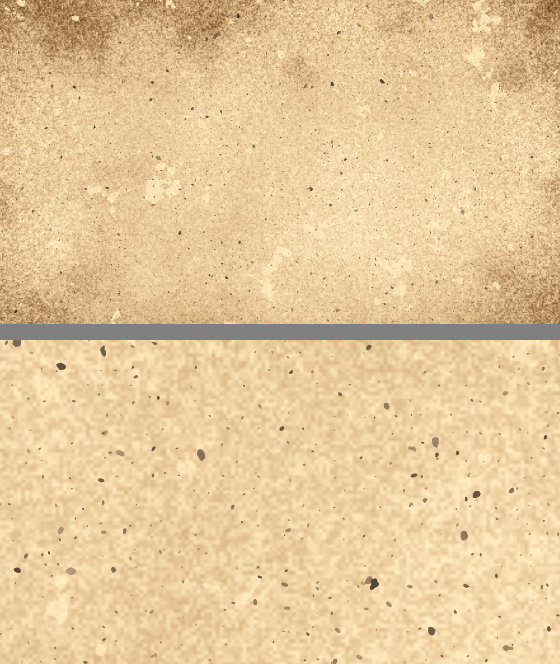
Top, the full canvas; bottom, a detail of the centre.
This texture is drawn by a Shadertoy shader. Its source:

```glsl
// Weathered sandstone plaster: warm vignette, fine grain, pale chips and dark grit.

const vec3 UMBER = vec3(0.58, 0.43, 0.26);
const vec3 SAND  = vec3(0.87, 0.728, 0.535);
const vec3 CREAM = vec3(0.965, 0.86, 0.68);
const vec3 GRIT  = vec3(0.21, 0.18, 0.16);
const vec3 RUST  = vec3(0.47, 0.32, 0.18);

const float CENTRE_TONE   = 0.89;
const float EDGE_SHADE    = 0.24;
const float CORNER_SHADE  = 0.22;
const float TOP_SHADE     = 0.12;
const float BLOTCH_AMOUNT = 0.78;
const float GRAIN_AMOUNT  = 0.84;
const float GRAIN_SCALE   = 255.0;
const float CHIP_SCALE    = 17.0;
const float CHIP_RAGGED   = 0.16;
const float CHIP_STRENGTH = 0.85;
const float STAIN_DEPTH   = 0.30;
const int   GRIT_LAYERS   = 4;

// Worn zones rich in chips: centre as a fraction of the canvas, then radii
const vec4 WORN_ZONES[4] = vec4[4](
    vec4(0.74, 0.26, 0.11, 0.16), vec4(0.51, 0.10, 0.12, 0.16),
    vec4(0.25, 0.38, 0.13, 0.10), vec4(0.86, 0.83, 0.06, 0.18));

float hash(vec2 p) {
    vec3 q = fract(p.xyx * 0.1031);
    q += dot(q, q.yzx + 33.33);
    return fract((q.x + q.y) * q.z);
}

float noise(vec2 p) {
    vec2 i = floor(p), f = fract(p);
    f = f * f * (3.0 - 2.0 * f);
    return mix(mix(hash(i), hash(i + vec2(1, 0)), f.x),
               mix(hash(i + vec2(0, 1)), hash(i + vec2(1, 1)), f.x), f.y);
}

float fbm(vec2 p) {
    float sum = 0.0, amp = 0.5;
    for (int i = 0; i < 5; i++) {
        sum += amp * noise(p);
        p = mat2(0.8, 0.6, -0.6, 0.8) * p * 2.03 + 17.3;
        amp *= 0.5;
    }
    return sum / 0.97;
}

// Coverage of scattered ragged grains, at most one per grid cell
float grains(vec2 p, float cells, float density, float seed, float pixel) {
    vec2 g = p * cells, id = floor(g);
    vec2 key = id + seed;
    vec2 centre = 0.25 + 0.5 * vec2(hash(key + 11.0), hash(key + 23.0));
    float angle = 6.283 * hash(key + 37.0);
    vec2 axis = vec2(cos(angle), sin(angle));
    vec2 d = g - id - centre;
    d = vec2(dot(d, axis), dot(d, vec2(-axis.y, axis.x)) * 1.6);
    float size = hash(key + 53.0);
    float radius = mix(0.055, 0.13, size * size);
    float ragged = (noise(p * 260.0 + seed) - 0.5) * 0.07;
    float edge = pixel * cells * 0.7;
    float cover = 1.0 - smoothstep(-edge, edge, length(d) + ragged - radius);
    return cover * step(hash(key), density) * mix(0.4, 1.0, hash(key + 71.0));
}

vec3 stoneColour(float tone) {
    return tone < 0.6 ? mix(UMBER, SAND, max(tone, -0.3) / 0.6)
                      : mix(SAND, CREAM, (min(tone, 1.2) - 0.6) / 0.4);
}

void mainImage(out vec4 fragColor, in vec2 fragCoord) {
    vec2 uv = fragCoord / iResolution.xy;
    vec2 p = fragCoord / iResolution.y;
    float pixel = 1.0 / iResolution.y;

    // Vignette, darker along the top
    vec2 q = 2.0 * uv - 1.0, q2 = q * q;
    float tone = CENTRE_TONE - EDGE_SHADE * dot(q2, q2) - CORNER_SHADE * q2.x * q2.y
               - TOP_SHADE * smoothstep(0.0, 1.0, q.y);

    // Broad blotches and smoky stains
    float rim = smoothstep(0.15, 1.0, max(q2.x, max(q.y, 0.0)));
    tone += BLOTCH_AMOUNT * (fbm(p * 3.2 + 4.7) - 0.5) * mix(0.6, 1.0, rim);
    float stain = smoothstep(0.56, 0.76, fbm(p * 6.5 + 31.0));
    tone -= STAIN_DEPTH * stain * mix(0.25, 1.0, rim);

    // Worn zones with crisp, crumbling pale chips
    float worn = 0.0;
    for (int i = 0; i < 4; i++) {
        vec2 d = (uv - WORN_ZONES[i].xy) / WORN_ZONES[i].zw;
        worn = max(worn, exp(-dot(d, d)));
    }
    float crumble = CHIP_RAGGED * (noise(p * 75.0 + 3.0) - 0.5);
    float flake = fbm(p * CHIP_SCALE + 8.0) + crumble;
    float chip = smoothstep(0.0, 0.05, flake - 0.76 + 0.17 * worn);
    tone += 0.05 * worn;
    tone = mix(tone, max(tone, 1.15), chip * CHIP_STRENGTH);

    // Sandy grain, rougher towards the rim
    float grain = 0.65 * noise(p * GRAIN_SCALE) + 0.35 * noise(p * GRAIN_SCALE * 0.47 + 9.0) - 0.5;
    tone += GRAIN_AMOUNT * grain * mix(0.75, 1.25, rim) * (1.0 - 0.5 * chip);
    vec3 colour = stoneColour(tone);

    // Pale flecks, then grit from coarse to fine
    colour = mix(colour, CREAM * 1.03, 0.6 * grains(p, 23.0, 0.25, 300.0, pixel));
    float cells = 13.0;
    for (int i = 0; i < GRIT_LAYERS; i++) {
        float layer = float(i);
        float cover = grains(p + 0.37 * layer, cells, 0.12 + 0.08 * layer, 40.0 * layer, pixel);
        colour = mix(colour, mix(GRIT, RUST, layer / 3.0), 0.9 * cover);
        cells *= 1.7;
    }
    fragColor = vec4(clamp(colour, 0.0, 1.0), 1.0);
}
```
